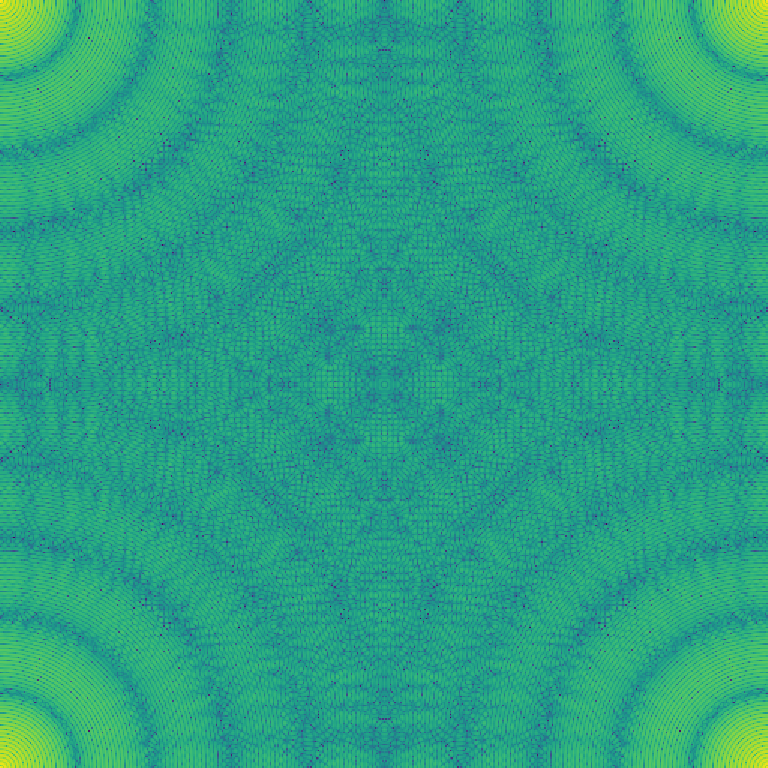
Write a WebGL 2 fragment shader that draws this pattern.

```glsl
#version 300 es
precision highp float;
// Log-magnitude Fourier spectrum of a thin ring on a 512 by 512 integer grid.
// Each grid row of the ring is summed in closed form (Dirichlet kernel), rows are
// added by a cosine loop, and zero frequency lies at the four corners.
uniform vec2 u_resolution;
out vec4 fragColor;

const float PI = 3.14159265;

// Half length of the row at height y inside a disc; -0.5 marks an empty row.
float halfRow(float radius, float y) {
    return y > radius ? -0.5 : floor(sqrt(radius * radius - y * y + 0.001));
}

// Real transform of the ring between two radii, at a frequency in cycles per cell.
float ringSpectrum(vec2 freq) {
    float total = 0.0;
    for (int row = 0; row <= 100; row++) {
        float y = float(row);
        float outer = 2.0 * halfRow(100.0, y) + 1.0;
        float inner = 2.0 * halfRow(90.0, y) + 1.0;
        float span = sin(PI * freq.x * outer) - sin(PI * freq.x * inner);
        float mirrored = row == 0 ? 1.0 : 2.0;
        total += mirrored * span * cos(2.0 * PI * freq.y * y);
    }
    return total / sin(PI * freq.x);
}

// Violet, teal, green and yellow ramp as a polynomial.
vec3 spectrumRamp(float t) {
    vec3 c = vec3(-5.435, 4.646, 26.312);
    c = c * t + vec3(4.776, -13.745, -65.353);
    c = c * t + vec3(6.228, 14.180, 56.691);
    c = c * t + vec3(-4.634, -5.799, -19.332);
    c = c * t + vec3(-0.331, 0.215, 0.095);
    c = c * t + vec3(0.105, 1.405, 1.385);
    return c * t + vec3(0.278, 0.005, 0.334);
}

void main() {
    // Discrete frequency bins, counted from the upper left corner.
    vec2 uv = gl_FragCoord.xy / u_resolution;
    vec2 bin = floor(vec2(uv.x, 1.0 - uv.y) * 512.0 + 0.01) / 512.0;

    // Fold into one quadrant, with frequencies from 0 to one half.
    vec2 freq = max(min(bin, 1.0 - bin), 0.00001);
    float magnitude = abs(ringSpectrum(freq));

    // Logarithmic brightness, scaled near the peak at zero frequency.
    float level = log(1.0 + 255.0 * magnitude) / 13.8;
    fragColor = vec4(clamp(spectrumRamp(clamp(level, 0.0, 1.0)), 0.0, 1.0), 1.0);
}
```
